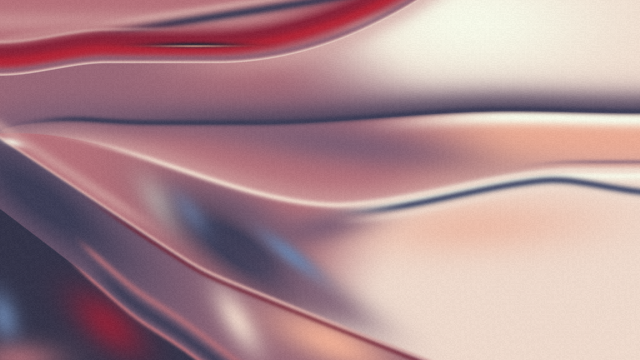
Reproduce this background procedurally as a Shadertoy shader.

```glsl
const vec3 WHITE   = vec3(0.96, 0.97, 0.91);
const vec3 CREAM   = vec3(0.93, 0.85, 0.80);
const vec3 ROSE    = vec3(0.82, 0.65, 0.64);
const vec3 PEACH   = vec3(0.92, 0.67, 0.58);
const vec3 PINK    = vec3(0.71, 0.44, 0.48);
const vec3 MAUVE   = vec3(0.49, 0.37, 0.46);
const vec3 NAVY    = vec3(0.24, 0.24, 0.34);
const vec3 STEEL   = vec3(0.42, 0.52, 0.68);
const vec3 CRIMSON = vec3(0.53, 0.14, 0.23);
const vec3 SCARLET = vec3(0.72, 0.13, 0.20);
const float EDGE  = 0.003;  // softness of the fold edges
const float GRAIN = 0.025;

float hash(vec2 p) { return fract(sin(dot(p, vec2(127.1, 311.7))) * 43758.5453); }

// Soft line profile around a signed distance
float streak(float d, float width) { d /= width; return exp(-d * d); }

// Rotated elliptical glow
float blob(vec2 p, vec2 center, vec2 radius, float angle) {
    vec2 d = p - center;
    float c = cos(angle), s = sin(angle);
    d = vec2(c * d.x + s * d.y, c * d.y - s * d.x) / radius;
    return exp(-dot(d, d));
}

void tint(inout vec3 col, vec3 ink, float amount) { col = mix(col, ink, clamp(amount, 0.0, 1.0)); }
float below(float d) { return smoothstep(-EDGE, EDGE, -d); }

// Heights of the fold edges
float topFold(float x) {
    float rise = max(x - 0.6, 0.0);
    return 0.79 + 0.035 * smoothstep(0.0, 0.3, x) + 0.55 * rise * rise;
}
float ridge(float x) {
    return 0.655 + 0.037 * smoothstep(0.7, 1.42, x) - 0.006 * smoothstep(1.42, 1.78, x)
         + 0.010 * streak(x - 0.2, 0.12) - 0.02 * exp(-x / 0.04);
}
float wave(float x) {
    return 0.63 - 0.2 * smoothstep(0.05, 0.95, x) + 0.095 * smoothstep(0.92, 1.6, x);
}
float diagonal(float x) {
    float d = x - 0.56;
    return 0.618 - 0.66 * x + 0.131 * (d + sqrt(d * d + 0.002));
}
float corner(float x) { return 0.42 - 0.76 * x - 0.015 * streak(x - 0.37, 0.1); }

vec3 redFold(vec2 p, float h) {
    vec3 col = mix(PINK, ROSE, 0.5 * streak(p.y - 0.94, 0.03));
    float dark = p.y - 0.907 - 0.155 * (p.x - 0.3);
    tint(col, ROSE, 0.8 * streak(dark - 0.025, 0.012));
    tint(col, NAVY, 0.95 * streak(dark, 0.013) * smoothstep(0.15, 0.5, p.x));
    float mid = h - 0.052 - 0.012 * smoothstep(0.5, 0.9, p.x);
    tint(col, CRIMSON, 1.1 * streak(mid - 0.008, 0.034));
    tint(col, SCARLET, 0.8 * streak(mid + 0.014, 0.018));
    tint(col, ROSE, 0.75 * streak(mid - 0.042, 0.006) * (1.0 - smoothstep(0.2, 0.6, p.x)));
    tint(col, NAVY * 0.6, blob(p, vec2(0.54, 0.875), vec2(0.13, 0.008), 0.0));
    tint(col, PEACH, 0.7 * blob(p, vec2(0.54, 0.872), vec2(0.1, 0.003), 0.0));
    tint(col, MAUVE, 0.6 * streak(h - 0.012, 0.009));
    tint(col, CREAM, 0.85 * streak(h, 0.006));
    return col;
}

vec3 upperSheet(vec2 p, float h, float fromTop) {
    vec3 col = mix(CREAM, WHITE, blob(p, vec2(1.3, 0.94), vec2(0.38, 0.17), 0.0));
    float left = 1.0 - smoothstep(0.7, 1.2, p.x + 0.9 * (p.y - 0.8));
    tint(col, mix(MAUVE, PINK, 0.5 + 0.4 * streak(p.x - 0.75, 0.25)), left);
    tint(col, ROSE, 0.7 * streak(fromTop, 0.04) * smoothstep(0.3, 0.9, p.x));
    tint(col, MAUVE, 0.85 * streak(h, 0.065 + 0.035 * streak(p.x - 0.85, 0.3)));
    tint(col, NAVY, 0.65 * streak(h, 0.045) * smoothstep(0.1, 0.8, p.x));
    return col;
}

vec3 middleSheet(vec2 p, float depth, float h) {
    vec3 col = mix(PINK, PEACH, smoothstep(1.0, 1.45, p.x));
    tint(col, ROSE, 0.65 * streak(h, 0.05));
    tint(col, MAUVE, 0.95 * blob(p, vec2(0.95, 0.6), vec2(0.4, 0.06), -0.12));
    tint(col, MAUVE, 0.6 * streak(depth, 0.04) * (1.0 - smoothstep(0.8, 1.2, p.x)));
    tint(col, WHITE, streak(depth - 0.018, 0.022) * smoothstep(0.95, 1.45, p.x));
    tint(col, MAUVE, 0.6 * streak(h - 0.025, 0.007) * smoothstep(1.4, 1.7, p.x));
    return col;
}

vec3 lowerSheet(vec2 p) {
    vec3 col = mix(PINK, CREAM, smoothstep(0.75, 1.1, p.x - 0.4 * (p.y - 0.25)));
    tint(col, PEACH, 0.6 * blob(p, vec2(1.32, 0.37), vec2(0.35, 0.08), 0.05));
    tint(col, MAUVE, 0.75 * blob(p, vec2(0.68, 0.42), vec2(0.2, 0.05), -0.4));
    tint(col, MAUVE, 0.9 * blob(p, vec2(0.9, 0.37), vec2(0.15, 0.045), 0.2));
    tint(col, CREAM, 0.8 * blob(p, vec2(0.45, 0.43), vec2(0.09, 0.04), -0.9));
    tint(col, NAVY, 1.2 * blob(p, vec2(0.66, 0.31), vec2(0.24, 0.08), -0.6));
    tint(col, MAUVE, 0.75 * blob(p, vec2(0.9, 0.17), vec2(0.18, 0.05), -0.5));
    tint(col, STEEL, 0.85 * blob(p, vec2(0.81, 0.29), vec2(0.1, 0.025), -0.65));
    tint(col, STEEL, 0.5 * blob(p, vec2(0.53, 0.41), vec2(0.07, 0.03), -0.9));
    return col;
}

vec3 diagonalSheet(vec2 p, float h) {
    vec3 col = mix(MAUVE, PINK, 0.4 * smoothstep(0.3, 0.8, p.x));
    tint(col, NAVY, 1.1 * blob(p, vec2(0.12, 0.44), vec2(0.32, 0.09), -0.65));
    tint(col, CREAM, 0.9 * blob(p, vec2(0.66, 0.11), vec2(0.1, 0.04), -1.0));
    tint(col, PEACH, blob(p, vec2(0.92, 0.05), vec2(0.18, 0.06), -0.4));
    tint(col, PINK, 0.8 * streak(h - 0.075, 0.014) * smoothstep(0.2, 0.28, p.x));
    tint(col, NAVY, 0.9 * streak(h - 0.035, 0.024) * smoothstep(0.22, 0.34, p.x));
    return col;
}

vec3 cornerSheet(vec2 p) {
    vec3 col = NAVY * 0.85;
    tint(col, CRIMSON, blob(p, vec2(0.3, 0.1), vec2(0.12, 0.06), -0.7));
    tint(col, STEEL, 0.8 * blob(p, vec2(0.01, 0.12), vec2(0.04, 0.07), 0.3));
    tint(col, PINK, 0.8 * blob(p, vec2(0.05, 0.0), vec2(0.12, 0.05), 0.0));
    return col;
}

void mainImage(out vec4 fragColor, in vec2 fragCoord) {
    vec2 p = fragCoord / iResolution.xy * vec2(16.0 / 9.0, 1.0);
    float top = p.y - topFold(p.x), rid = p.y - ridge(p.x), wav = p.y - wave(p.x);
    float dia = p.y - diagonal(p.x), cor = p.y - corner(p.x);
    float right = smoothstep(0.9, 1.15, p.x);

    // Upper folds and the dark ridge
    vec3 col = mix(redFold(p, top), upperSheet(p, rid, top), below(top));
    tint(col, middleSheet(p, -rid, wav), below(rid));
    tint(col, NAVY, 0.95 * streak(rid - 0.004, 0.009) * smoothstep(0.0, 0.25, p.x));

    // Wave with its pale rim and blue shadow
    float shadow = wav + 0.022 + 0.04 * smoothstep(1.5, 1.85, p.x);
    tint(col, lowerSheet(p), below(wav));
    tint(col, WHITE, right * streak(wav + 0.01, 0.016));
    tint(col, CREAM, 0.9 * streak(wav, 0.009) * smoothstep(0.1, 0.5, p.x));
    tint(col, CREAM, 0.7 * right * streak(shadow + 0.022, 0.012));
    tint(col, mix(NAVY, STEEL, 0.25), 0.95 * streak(shadow, 0.011) * right);

    // Diagonal folds
    tint(col, ROSE, 0.6 * streak(dia - 0.03, 0.02) * (1.0 - smoothstep(0.3, 0.5, p.x)));
    tint(col, diagonalSheet(p, cor), below(dia));
    tint(col, CRIMSON * 0.8, 0.6 * streak(dia + 0.012, 0.008) * smoothstep(0.2, 0.4, p.x));
    tint(col, ROSE, 0.85 * streak(dia, 0.006));
    tint(col, cornerSheet(p), below(cor));
    tint(col, PINK, 0.85 * streak(cor, 0.008) * smoothstep(0.18, 0.26, p.x));
    tint(col, WHITE, 0.8 * blob(p, vec2(0.035, 0.605), vec2(0.03, 0.01), -0.3));

    col += GRAIN * (hash(floor(p * 288.0)) - 0.5);
    fragColor = vec4(col, 1.0);
}
```
